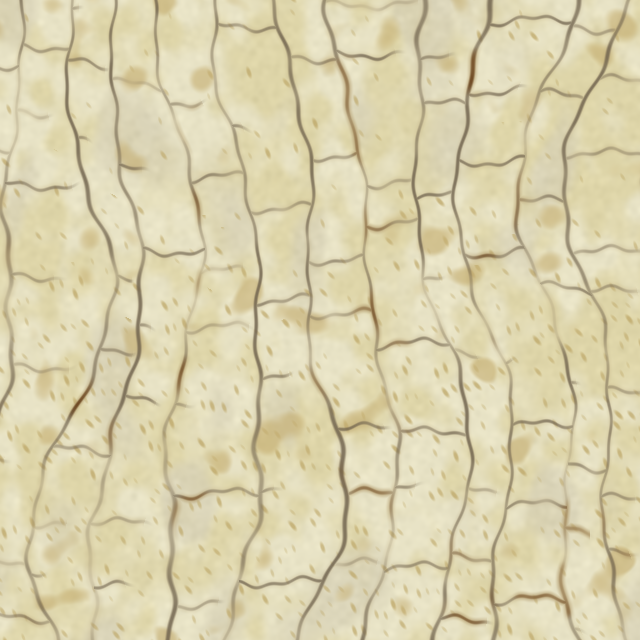
Write a WebGL 1 fragment shader that draws this texture.

```glsl
precision highp float;
uniform vec2 u_resolution;

vec2 hash2(vec2 p) {
  vec3 q = fract(p.xyx * vec3(0.1031, 0.1030, 0.0973));
  q += dot(q, q.yzx + 33.33);
  return fract((q.xx + q.yz) * q.zy);
}

// Soft cellular noise: overlapping round blobs of random sign, roughly -1 to 1
float blotches(vec2 p) {
  vec2 cell = floor(p);
  float sum = 0.0;
  for (int j = -1; j <= 1; j++) {
    for (int i = -1; i <= 1; i++) {
      vec2 id = cell + vec2(float(i), float(j));
      vec2 away = p - id - hash2(id + 50.0);
      float weight = max(0.0, 1.0 - dot(away, away));
      sum += weight * weight * (2.0 * hash2(id + 190.0).x - 1.0);
    }
  }
  return sum;
}

float line(float dist, float halfWidth) {
  return 1.0 - smoothstep(0.15 * halfWidth, halfWidth, abs(dist));
}

// Position of an upright crack, in column units
float crackX(float id, float y) {
  vec2 h = hash2(vec2(id + 30.0, 7.0));
  return id + 0.4 * (h.x - 0.5) + 0.12 * sin(y * 9.0 + h.y * 40.0)
    + 0.05 * sin(y * 33.0 + h.x * 50.0) + 0.025 * sin(y * 81.0 + h.y * 90.0);
}

// Returns crack strength and distance to the nearest crack
vec2 cracks(vec2 p) {
  float columns = 10.5;
  float u = p.x * columns + 0.4 * sin(p.y * 5.0 + p.x * 4.0 + 1.0)
    + 0.2 * sin(p.y * 11.0 - p.x * 7.0);
  float base = floor(u);
  float left = -100.0;
  float right = 100.0;
  float column = base;
  float strength = 0.0;
  float nearest = 1.0;

  // Upright cracks, which also bound the column
  for (int k = -1; k <= 2; k++) {
    float id = base + float(k);
    float x = crackX(id, p.y);
    if (x <= u) { left = x; column = id; }
    else right = min(right, x);
    float dist = abs(u - x) / columns;
    float wear = blotches(vec2(id * 7.3 + 60.0, p.y * 7.0));
    float fine = blotches(vec2(id * 5.1 + 90.0, p.y * 38.0));
    float ink = clamp(0.66 + 0.55 * wear + 0.18 * fine, 0.14, 0.95);
    strength = max(strength, ink * line(dist, 0.0036 + 0.0018 * ink));
    nearest = min(nearest, dist);
  }

  // Cross cracks, staggered from column to column
  float rows = 7.5;
  float across = (u - left) / (right - left);
  vec2 h = hash2(vec2(column + 70.0, 3.0));
  float v = p.y * rows + h.x * 9.0 + 0.16 * (h.y - 0.5) * across
    + 0.045 * sin(p.x * 45.0 + h.y * 20.0) + 0.02 * sin(p.x * 130.0);
  for (int k = -1; k <= 1; k++) {
    vec2 id = vec2(column + 20.0, floor(v) + float(k));
    vec2 r = hash2(id + 110.0);
    float dist = abs(v - id.y - 0.5 - 0.65 * (r.x - 0.5)) / rows;
    float reach = smoothstep(0.0, 0.3, 1.7 * r.y + 0.25 - across);
    float fine = blotches(vec2(p.x * 35.0, id.y * 4.7 + column * 9.1 + 80.0));
    float ink = clamp(0.18 + 0.6 * hash2(id + 240.0).x + 0.2 * fine, 0.1, 0.85);
    strength = max(strength, ink * reach * line(dist, 0.0042));
    nearest = min(nearest, mix(1.0, dist, step(0.5, reach)));
  }
  return vec2(strength, nearest);
}

// Slanted flecks, falling to the right
float flecks(vec2 p) {
  vec2 g = vec2(dot(p, vec2(0.85, 0.53)) * 68.0, dot(p, vec2(0.53, -0.85)) * 27.0);
  g.x += 0.3 * sin(g.y * 1.7);
  g.y += 9.0 * hash2(vec2(floor(g.x) + 40.0, 5.0)).x;
  vec2 id = floor(g) + 100.0;
  vec2 h = hash2(id);
  vec2 local = fract(g) - 0.5 - 0.3 * (hash2(id + 33.0) - 0.5);
  float radius = 0.2 + 0.15 * h.y;
  float density = mix(0.5, 0.12, smoothstep(0.4, 0.8, p.y + 0.1 * blotches(p * 6.0 + 20.0)));
  float shape = 1.0 - smoothstep(0.25 * radius, radius, length(local));
  return shape * step(h.x, density) * (0.35 + 0.65 * h.y);
}

void main() {
  vec2 p = gl_FragCoord.xy / u_resolution;

  // Mottled cream ground
  float broad = blotches(p * vec2(10.0, 8.0) + 40.0);
  float medium = blotches(p * vec2(34.0, 28.0) + 70.0);
  float warmth = 0.5 * broad + 0.5 * medium + 0.12 * (p.y - 0.5);
  vec3 color = mix(vec3(0.91, 0.89, 0.775), vec3(0.87, 0.835, 0.66), smoothstep(-0.4, 0.45, warmth));
  float greyness = smoothstep(0.2, 0.8, blotches(p * vec2(15.0, 9.0) + 130.0));
  color = mix(color, vec3(0.84, 0.815, 0.71), 0.7 * greyness);
  color += 0.016 * blotches(p * 110.0 + 10.0);

  // Ochre flecks and faint stains
  color = mix(color, vec3(0.74, 0.65, 0.40), 0.75 * flecks(p));
  float stain = smoothstep(0.55, 1.1, blotches(p * 24.0 + 160.0));
  color = mix(color, vec3(0.77, 0.68, 0.44), 0.6 * stain);

  // Cracks with a dusty edge and a few rusty patches
  vec2 crack = cracks(p);
  float rust = smoothstep(0.45, 0.95, blotches(p * 13.0 + 210.0));
  float dust = 1.0 - smoothstep(0.0, 0.010, crack.y);
  color = mix(color, vec3(0.70, 0.61, 0.43), dust * (0.2 + 0.6 * rust));
  vec3 crackColor = mix(vec3(0.43, 0.38, 0.30), vec3(0.42, 0.27, 0.12), rust);
  color = mix(color, crackColor, crack.x * (0.85 + 0.15 * rust));

  gl_FragColor = vec4(color, 1.0);
}
```
